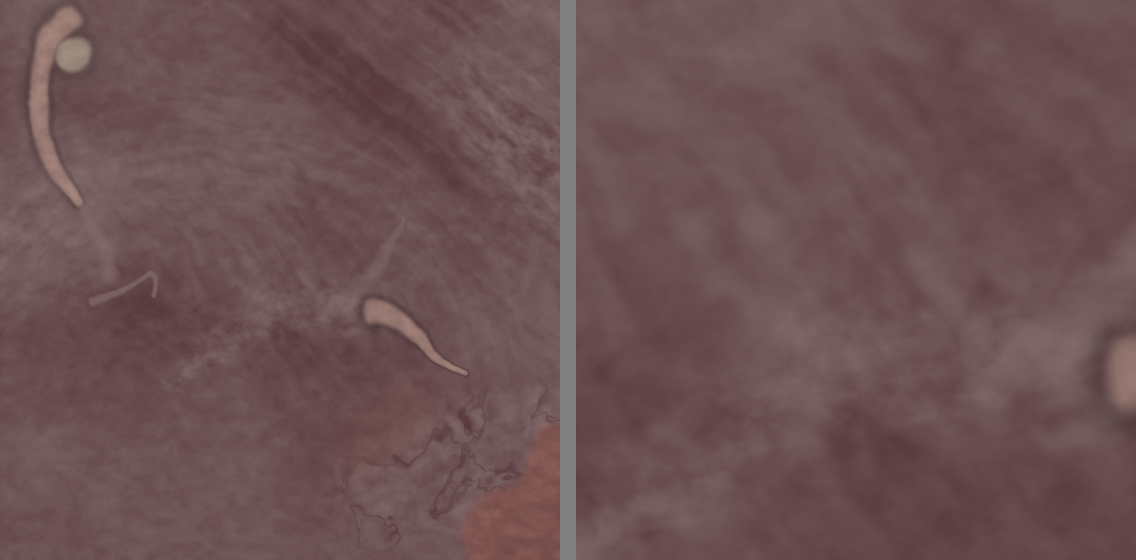
Left: the whole. Right: its middle third, enlarged.
Reproduce this texture procedurally as a Shadertoy shader.

```glsl
// Moist mauve tissue: a scalar tone, built from stretched noise along several
// fibre directions and soft regional patches, is mapped from deep red to grey.
// Tapered curved strands, crumpled film and warm lumps are layered on top.

const vec3 DEEP  = vec3(0.350, 0.230, 0.247);
const vec3 PALE  = vec3(0.505, 0.420, 0.415);
const vec3 CREAM = vec3(0.610, 0.490, 0.455);
const vec3 IVORY = vec3(0.620, 0.560, 0.500);
const vec3 WARM  = vec3(0.500, 0.325, 0.305);

float hash(vec2 p) {
    vec3 q = fract(vec3(p.xyx) * 0.1031);
    q += dot(q, q.yzx + 33.33);
    return fract((q.x + q.y) * q.z);
}

float noise(vec2 p) {
    vec2 i = floor(p), f = fract(p);
    f = f * f * (3.0 - 2.0 * f);
    return mix(mix(hash(i), hash(i + vec2(1, 0)), f.x),
               mix(hash(i + vec2(0, 1)), hash(i + vec2(1, 1)), f.x), f.y);
}

// Layered noise centred on zero
float fbm(vec2 p) {
    float sum = 0.0, amp = 0.5;
    for (int i = 0; i < 4; i++) {
        sum += amp * (noise(p) - 0.5);
        p = mat2(0.8, 0.6, -0.6, 0.8) * p * 2.03 + 17.3;
        amp *= 0.5;
    }
    return sum;
}

// Two octaves that keep their stretch direction
float fibre(vec2 p) {
    return 0.65 * noise(p + 31.0) + 0.35 * noise(p * 2.1 + 7.0) - 0.5;
}

vec2 turn(vec2 p, float angle) {
    float c = cos(angle), s = sin(angle);
    return vec2(c * p.x + s * p.y, c * p.y - s * p.x);
}

// Soft elliptical region
float patchAt(vec2 p, vec2 centre, vec2 radii, float angle) {
    vec2 q = turn(p - centre, angle) / radii;
    return exp(-dot(q, q));
}

// Distance to a quadratic curve, relative to its tapering radius
float strand(vec2 p, vec2 a, vec2 b, vec2 c, float r0, float r1) {
    float best = 1e3;
    vec2 from = a;
    for (int i = 1; i <= 12; i++) {
        float t = float(i) / 12.0;
        vec2 to = mix(mix(a, b, t), mix(b, c, t), t), e = to - from;
        float h = clamp(dot(p - from, e) / dot(e, e), 0.0, 1.0);
        float r = mix(r0, r1, (float(i) - 1.0 + h) / 12.0);
        best = min(best, length(p - from - e * h) / r);
        from = to;
    }
    return best;
}

float cover(float d, float inner) { return 1.0 - smoothstep(inner, 1.15, d); }

float ridge(float n, float width) { return exp(-n * n / (width * width)); }

void mainImage(out vec4 fragColor, in vec2 fragCoord) {
    vec2 p = fragCoord / iResolution.xy;
    vec2 warp = vec2(fbm(p * 9.0), fbm(p * 9.0 + 40.0));
    vec2 w = p + 0.035 * warp;
    float cloud = fbm(p * 5.0 + 3.0), wrinkle = fbm(w * vec2(48.0, 62.0));

    // Regions
    float upperRight = smoothstep(1.28, 1.48, p.x + p.y + 0.12 * cloud);
    float centre = patchAt(p, vec2(0.46, 0.48), vec2(0.27, 0.20), -0.4);
    float fleck = patchAt(w, vec2(0.95, 0.73), vec2(0.20, 0.10), -0.85);
    float leftFilm = patchAt(w, vec2(0.07, 0.57), vec2(0.16, 0.15), 0.0);
    float crumple = smoothstep(0.25, 0.62, patchAt(w, vec2(0.83, 0.17), vec2(0.27, 0.12), 0.4));
    float lowerLeft = smoothstep(0.55, 0.20, 0.0) + 1.0 - smoothstep(0.22, 0.40, p.y + 0.3 * p.x);
    lowerLeft = clamp(lowerLeft - 1.0, 0.0, 1.0);

    // Fibre systems: straight, arched and short cross-striae
    vec2 slant = turn(w, -0.68), steep = turn(w, -0.98);
    vec2 arch = w - vec2(0.36, 0.20);
    float radius = length(arch), angle = atan(arch.x, arch.y);
    float arched = exp(-pow((radius - 0.53) / 0.12, 2.0)) * smoothstep(-0.05, 0.25, arch.y);
    float straightFibre = fibre(slant * vec2(5.0, 62.0));
    float archFibre = fibre(vec2(angle * 5.0, radius * 75.0));
    float striae = fibre(steep * vec2(15.0, 62.0));

    // Tone: 0 is deep red, 1 is pale grey
    float tone = 0.43 + 0.75 * cloud + 0.42 * wrinkle + 0.10 * fbm(p * 150.0);
    tone += 0.48 * upperRight * straightFibre + 0.34 * arched * archFibre;
    tone += 0.50 * centre * striae + 0.10 * arched;
    tone += fleck * (0.25 + 1.1 * fbm(slant * vec2(45.0, 85.0)));
    tone += leftFilm * (0.18 + 0.6 * fbm(w * vec2(38.0, 55.0)));
    tone -= 0.40 * patchAt(w, vec2(0.70, 0.80), vec2(0.22, 0.055), -0.72);
    tone -= 0.30 * patchAt(w, vec2(0.33, 0.45), vec2(0.12, 0.07), -0.3);
    tone -= 0.26 * patchAt(w, vec2(0.17, 0.81), vec2(0.13, 0.05), -0.3);
    tone -= 0.22 * patchAt(w, vec2(0.52, 0.36), vec2(0.22, 0.07), 0.1);
    tone += lowerLeft * (0.05 + 0.26 * ridge(fbm(slant * vec2(5.0, 12.0)), 0.025));

    // Crumpled grey film with dark folds
    float folds = ridge(fbm(w * 13.0 + 3.0 * warp), 0.035);
    tone += crumple * (0.16 + 0.75 * fbm(w * 42.0) - 0.38 * folds);

    // Translucent web joining the central strand
    float web = strand(w, vec2(0.64, 0.45), vec2(0.50, 0.49), vec2(0.31, 0.32), 0.052, 0.022);
    tone += exp(-web * web) * (0.22 + 0.7 * wrinkle);
    float tether = strand(w, vec2(0.715, 0.61), vec2(0.68, 0.49), vec2(0.61, 0.46), 0.005, 0.028);
    tone = mix(tone, 0.85 + 0.5 * wrinkle, 0.65 * cover(tether, 0.2));
    vec3 colour = mix(DEEP, PALE, clamp(tone, 0.0, 1.15));

    // Warm lumps
    float lump = smoothstep(0.30, 0.50, patchAt(w, vec2(0.94, 0.04), vec2(0.12, 0.09), 0.0)
               + patchAt(w, vec2(1.01, 0.18), vec2(0.06, 0.07), 0.0));
    float glow = patchAt(w, vec2(0.69, 0.24), vec2(0.11, 0.055), 0.7);
    colour = mix(colour, WARM * (1.0 + 0.30 * wrinkle + 0.25 * cloud), 0.85 * lump + 0.40 * glow);

    // Cream strands, a pale bulb and a thin hook
    float neck = strand(w, vec2(0.118, 0.968), vec2(0.075, 0.92), vec2(0.072, 0.80), 0.027, 0.019);
    float stem = strand(w, vec2(0.072, 0.81), vec2(0.075, 0.70), vec2(0.135, 0.635), 0.021, 0.010);
    float tail = strand(w, vec2(0.135, 0.64), vec2(0.17, 0.59), vec2(0.195, 0.51), 0.011, 0.022);
    float body = strand(w, vec2(0.66, 0.435), vec2(0.71, 0.43), vec2(0.75, 0.39), 0.021, 0.013);
    float tip = strand(w, vec2(0.75, 0.39), vec2(0.78, 0.35), vec2(0.83, 0.325), 0.012, 0.005);
    float hook = min(strand(w, vec2(0.165, 0.455), vec2(0.22, 0.48), vec2(0.265, 0.513), 0.008, 0.006),
                     strand(w, vec2(0.265, 0.513), vec2(0.287, 0.50), vec2(0.278, 0.475), 0.006, 0.005));
    float flesh = min(min(neck, stem), min(body, tip));
    float bulb = length((w - vec2(0.137, 0.902)) / vec2(0.031, 0.033));
    colour *= 1.0 - 0.14 * exp(-pow(min(flesh, bulb) - 1.2, 2.0) * 8.0);
    colour = mix(colour, PALE * 1.03, 0.55 * cover(tail, 0.1) + 0.65 * cover(hook, 0.3));
    colour = mix(colour, CREAM * (1.04 - 0.16 * flesh * flesh + 0.25 * wrinkle), 0.88 * cover(flesh, 0.6));
    colour = mix(colour, IVORY * (1.03 - 0.12 * bulb * bulb + 0.2 * wrinkle), 0.9 * cover(bulb, 0.75));

    fragColor = vec4(colour, 1.0);
}
```
